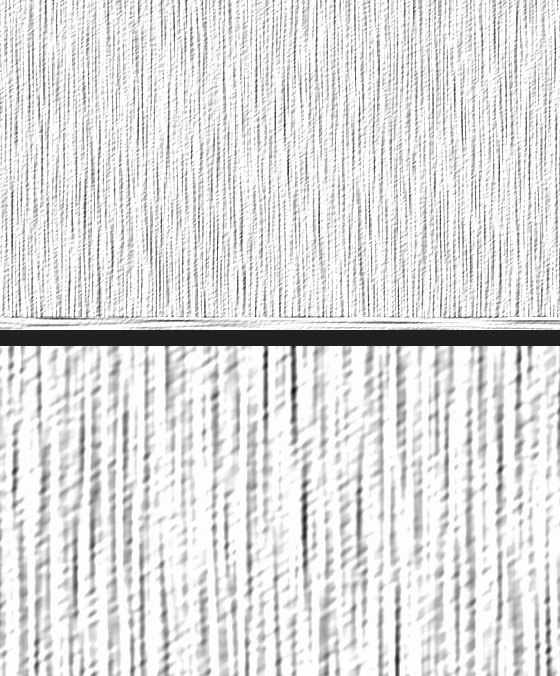
Top: the whole. Bottom: its middle third, enlarged.
Reproduce this texture procedurally as a Shadertoy shader.

```glsl
// Brushed paper relief: dense vertical pencil-like streaks over fine slanted grain,
// with a narrow band of horizontal streaks along the bottom edge.
// Streaks are differences of stretched lane noise, clipped to white like an emboss.

const float PAPER_WHITE = 0.994;
const float MID_TONE = 0.95;
const float BAND_HEIGHT = 0.039;

float hash(vec2 p) {
    vec3 q = fract(p.xyx * 0.1031);
    q += dot(q, q.yzx + 33.33);
    return fract((q.x + q.y) * q.z);
}

// Smooth value noise in -1..1
float noise(vec2 p) {
    vec2 cell = floor(p);
    vec2 w = smoothstep(0.0, 1.0, p - cell);
    float low = mix(hash(cell), hash(cell + vec2(1, 0)), w.x);
    float high = mix(hash(cell + vec2(0, 1)), hash(cell + vec2(1, 1)), w.x);
    return 2.0 * mix(low, high, w.y) - 1.0;
}

// Noise along a single lane, shifted so that lane ends are staggered
float lane(float id, float along) {
    float y = along + 17.0 * hash(vec2(id, 71.0));
    float cell = floor(y);
    float w = smoothstep(0.0, 1.0, y - cell);
    return 2.0 * mix(hash(vec2(id, cell)), hash(vec2(id, cell + 1.0)), w) - 1.0;
}

// Relief of neighbouring lanes: lanes run along y, light comes from the side
float streaks(vec2 p) {
    float id = floor(p.x);
    float w = smoothstep(0.0, 1.0, p.x - id);
    float here = lane(id + 1.0, p.y);
    return mix(lane(id, p.y), here, w) - mix(here, lane(id + 2.0, p.y), w);
}

// Embossed short strokes rising to the right
float grain(vec2 p, float angle, vec2 frequency) {
    vec2 dir = vec2(cos(angle), sin(angle));
    vec2 q = vec2(dot(p, dir), dot(p, vec2(-dir.y, dir.x)));
    return streaks((q * frequency + 400.0).yx);
}

// Two sizes of streak on a slightly wavering path
float hatch(vec2 p, vec2 frequency, float waver) {
    p.x += waver * noise(p * vec2(9.0, 6.0) + 50.0);
    return 0.33 * streaks(p * frequency + 20.0)
         + 0.14 * streaks(p * frequency * vec2(1.25, 1.9) + 900.0);
}

void mainImage(out vec4 fragColor, in vec2 fragCoord) {
    vec2 p = fragCoord / iResolution.y;
    float pixel = 1.0 / iResolution.y;

    float fineGrain = grain(p, 0.62, vec2(80.0, 215.0));
    float patches = noise(p * vec2(24.0, 8.0) + 130.0);

    // Main field and bottom band
    float field = hatch(p, vec2(182.0, 8.5), 0.003) + 0.15 * fineGrain + 0.05 * patches;
    float band = hatch(p.yx, vec2(140.0, 4.5), 0.0015) * 1.3 + 0.1 * fineGrain;
    float edge = BAND_HEIGHT + 0.001 * noise(vec2(p.x * 14.0, 3.0));
    float ink = mix(band, field, smoothstep(-pixel, pixel, p.y - edge));

    // Broken dark crease where the two directions meet
    float crease = 1.0 - smoothstep(0.001, 0.001 + 1.5 * pixel, abs(p.y - edge));
    ink += crease * (0.22 + 0.2 * noise(vec2(p.x * 22.0, 8.0)));

    float grey = clamp(MID_TONE - ink, 0.0, PAPER_WHITE);
    fragColor = vec4(vec3(grey), 1.0);
}
```
